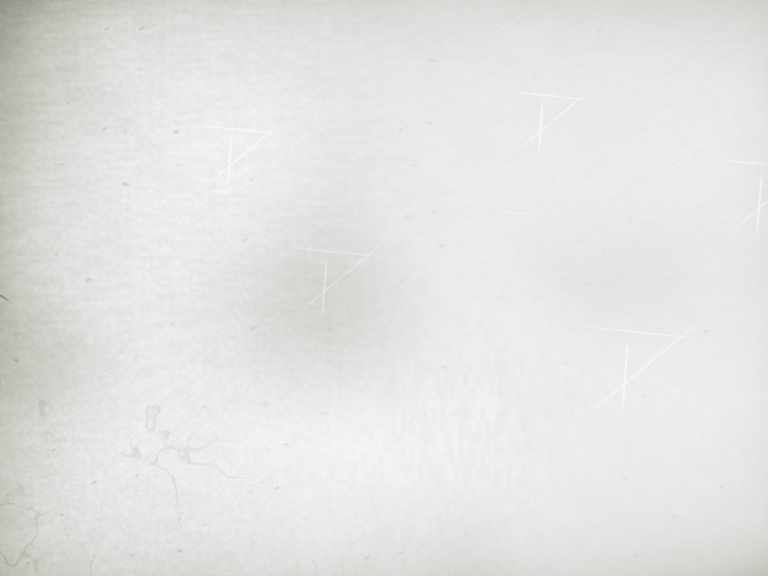
Give the GLSL for this texture, as a Shadertoy shader.

```glsl
#define PAPER 0.928
#define WARMTH 0.032
#define EDGE_SHADE 0.165
#define CLOUD_AMOUNT 0.035
#define GRAIN_AMOUNT 0.034
#define STREAK_AMOUNT 0.028
#define SCRATCH_LIGHT 0.05
#define SCRATCH_WIDTH 0.0014
#define SPECK_DARK 0.13
#define SPECK_CELLS 15.0

float hash(vec2 p) {
    return fract(sin(dot(p, vec2(127.1, 311.7))) * 43758.5453);
}

float noise(vec2 p) {
    vec2 i = floor(p), f = fract(p);
    f = f * f * (3.0 - 2.0 * f);
    return mix(mix(hash(i), hash(i + vec2(1, 0)), f.x),
               mix(hash(i + vec2(0, 1)), hash(i + vec2(1, 1)), f.x), f.y);
}

float fbm(vec2 p) {
    float sum = 0.0, gain = 0.5;
    for (int i = 0; i < 4; i++) {
        sum += gain * noise(p);
        p = p * 2.03 + 17.3;
        gain *= 0.5;
    }
    return sum / 0.9375;
}

float blob(vec2 p, vec2 centre, vec2 radius) {
    vec2 d = (p - centre) / radius;
    return exp(-dot(d, d));
}

// Soft line, fading towards both ends
float scratch(vec2 p, vec2 a, vec2 b, float width) {
    vec2 ab = b - a;
    float t = clamp(dot(p - a, ab) / dot(ab, ab), 0.0, 1.0);
    float d = length(p - a - ab * t) / width;
    return exp(-d * d) * smoothstep(0.0, 0.25, t) * smoothstep(1.0, 0.7, t);
}

// Three crossing strokes: flat, diagonal, upright
float scratchGroup(vec2 p, float width) {
    return 0.8 * scratch(p, vec2(-0.075, 0.058), vec2(0.11, 0.039), width)
         + 0.9 * scratch(p, vec2(-0.055, -0.064), vec2(0.11, 0.073), width)
         + 1.3 * scratch(p, vec2(0.003, 0.045), vec2(-0.006, -0.07), width * 1.2);
}

float specks(vec2 p) {
    vec2 cell = floor(p * SPECK_CELLS);
    float seed = hash(cell + 5.0);
    vec2 centre = 0.2 + 0.6 * vec2(hash(cell + 11.0), hash(cell + 23.0));
    vec2 d = (fract(p * SPECK_CELLS) - centre) / SPECK_CELLS;
    d.y -= d.x * (hash(cell + 31.0) - 0.3);
    float size = mix(0.0015, 0.0034, hash(cell + 41.0));
    return step(0.74, seed) * mix(0.3, 1.0, hash(cell + 53.0))
         * blob(d, vec2(0), size * vec2(1.5, 0.8));
}

void mainImage(out vec4 fragColor, in vec2 fragCoord) {
    vec2 p = fragCoord / iResolution.y;
    float aspect = iResolution.x / iResolution.y;
    float pixel = 1.0 / iResolution.y;
    float lineWidth = max(SCRATCH_WIDTH, 0.6 * pixel);
    float leftSide = smoothstep(0.95, 0.1, p.x);

    // Stained edges and corners
    float clouds = fbm(p * 4.0 + 3.0);
    float ragged = 0.65 + 0.7 * clouds;
    float shade = EDGE_SHADE * exp(-p.x / 0.10);
    shade += 0.095 * exp(-(1.0 - p.y) / 0.075) * mix(0.7, 1.1, leftSide);
    shade += 0.08 * exp(-p.y / 0.07);
    shade += 0.03 * exp(-(aspect - p.x) / 0.05);
    shade += 0.18 * exp(-length(p - vec2(0, 1)) / 0.13);
    shade += 0.06 * exp(-length(p - vec2(aspect, 0)) / 0.09);
    shade *= ragged;

    // Broad grey clouds and bright patches
    shade += 0.085 * blob(p, vec2(0.56, 0.47), vec2(0.17, 0.14));
    shade += 0.065 * blob(p, vec2(0.08, 0.37), vec2(0.13, 0.10));
    shade += 0.035 * blob(p, vec2(1.04, 0.52), vec2(0.14, 0.09));
    shade += 0.025 * blob(p, vec2(0.58, 0.75), vec2(0.09, 0.20));
    shade -= 0.022 * blob(p, vec2(0.45, 0.72), vec2(0.15, 0.13));
    shade -= 0.022 * blob(p, vec2(0.58, 0.24), vec2(0.16, 0.10));
    shade += CLOUD_AMOUNT * (clouds - 0.48);

    // Paper grain, flat streaks above, upright ripples below
    float lower = smoothstep(0.55, 0.2, p.y);
    float grain = noise(p * 210.0) + 0.6 * noise(p * 110.0 + 9.0) - 0.8;
    float streak = noise(p * vec2(32, 150)) - 0.5;
    float ripple = noise(p * vec2(130, 50) + 7.0) - 0.5;
    float light = PAPER - shade;
    light += GRAIN_AMOUNT * grain * mix(0.3, 1.0, leftSide * mix(0.75, 1.0, lower));
    light += STREAK_AMOUNT * streak * mix(0.3, 1.0, leftSide) * (1.0 - 0.75 * lower);
    light += 0.03 * ripple * blob(p, vec2(0.8, 0.25), vec2(0.2, 0.22));

    // Dark specks and broken cracks
    light -= SPECK_DARK * specks(p) * mix(0.4, 1.0, leftSide);
    float ridge = abs(fbm(p * 9.0 + 40.0) - 0.5);
    float crackMask = smoothstep(0.56, 0.72, noise(p * 11.0 + 60.0)) * leftSide * lower;
    light -= 0.06 * smoothstep(0.018, 0.0, ridge) * crackMask;
    light -= 0.25 * scratch(p, vec2(-0.02, 0.50), vec2(0.02, 0.475), lineWidth);

    // Pale scratch groups: centre and scale
    vec3 groups[5] = vec3[5](vec3(0.565, 0.514, 1.0), vec3(0.40, 0.73, 0.92),
        vec3(0.94, 0.79, 0.9), vec3(1.087, 0.36, 1.3), vec3(1.32, 0.66, 1.1));
    float pale = 0.0;
    for (int i = 0; i < 5; i++) {
        vec3 g = groups[i];
        pale += scratchGroup((p - g.xy) / g.z, lineWidth / g.z);
    }

    // Faint stray hairs
    for (int i = 0; i < 14; i++) {
        float k = float(i);
        vec2 start = vec2(hash(vec2(k, 1)) * aspect, hash(vec2(k, 2)));
        float angle = mix(-0.4, 1.0, hash(vec2(k, 3)));
        vec2 along = vec2(cos(angle), sin(angle)) * mix(0.04, 0.1, hash(vec2(k, 4)));
        pale += 0.4 * scratch(p, start, start + along, lineWidth);
    }
    light += SCRATCH_LIGHT * min(pale, 1.5) * (0.7 + 0.6 * noise(p * 60.0));
    light = clamp(light, 0.0, 0.965);

    // Darker paper turns slightly yellow
    float warm = smoothstep(0.91, 0.77, light);
    fragColor = vec4(light - WARMTH * warm * vec3(0, 0.1, 1), 1.0);
}
```
